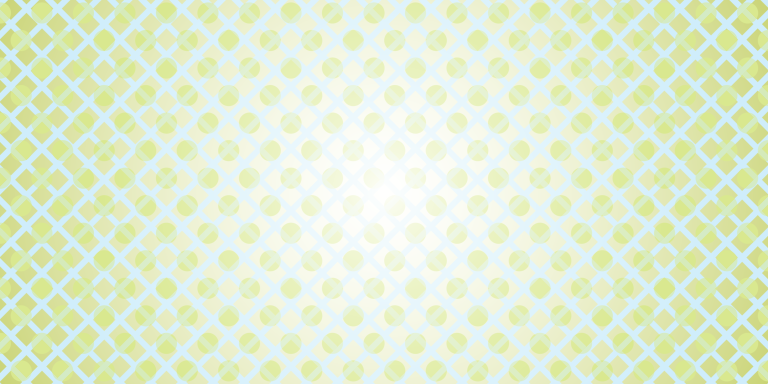
Give the GLSL for this background, as a WebGL 2 fragment shader.

```glsl
#version 300 es
precision highp float;
// Pale blue diagonal lattice and staggered lime dots around a soft white glow.
uniform vec2 u_resolution;
out vec4 outColor;

const vec3 WHITE = vec3(1.0, 1.0, 0.995);
const vec3 OLIVE = vec3(0.79, 0.83, 0.46);
const vec3 LIME = vec3(0.85, 0.91, 0.56);
const vec3 SKY = vec3(0.81, 0.93, 0.985);

// Signed distance to the nearest point of a line set, measured along one axis.
float stripeDistance(float t, float pitch, float width) {
    float fromLine = abs(fract(t / pitch) - 0.5) * pitch;
    return fromLine - 0.5 * width;
}

// Dots in rows, with every other row shifted by half a column.
float dotDistance(vec2 p, vec2 pitch, float radius) {
    float row = floor(p.y / pitch.y + 0.5);
    float shift = 0.5 * mod(row, 2.0);
    float column = floor(p.x / pitch.x - shift + 0.5);
    vec2 center = vec2(column + shift, row) * pitch;
    return length(p - center) - radius;
}

float coverage(float distance, float pixel) {
    return 1.0 - smoothstep(-0.7 * pixel, 0.7 * pixel, distance);
}

// Fades a colour from white at the glow to full strength at the rim.
vec3 glowTint(vec3 color, float r, float rim, float falloff) {
    return mix(WHITE, color, pow(clamp(r / rim, 0.0, 1.0), falloff));
}

void main() {
    float pixel = 1.0 / u_resolution.y;
    vec2 p = (gl_FragCoord.xy - 0.5 * u_resolution) * pixel;
    float r = length(p);

    // Radial ground
    vec3 color = glowTint(OLIVE, r, 1.12, 1.5);
    vec3 lineColor = glowTint(SKY, r, 0.9, 0.65);
    vec3 dotColor = glowTint(LIME, r, 0.75, 0.65);

    // Lattice axes
    float rising = (p.x - p.y) * 0.70711;
    float falling = (p.x + p.y) * 0.70711;
    float risingLine = coverage(stripeDistance(rising - 0.0066, 0.0573, 0.0156), pixel);
    float fallingLine = coverage(stripeDistance(falling + 0.0055, 0.0573, 0.0156), pixel);

    // Rising bars stay faintly visible through the dots
    float dots = coverage(dotDistance(p - vec2(-0.026, 0.036), vec2(0.1081, 0.0717), 0.0275), pixel);
    color = mix(color, lineColor, risingLine);
    color = mix(color, lineColor, fallingLine);
    color = mix(color, dotColor, dots * mix(1.0, 0.5, max(risingLine, 0.8 * fallingLine)));

    outColor = vec4(color, 1.0);
}
```
